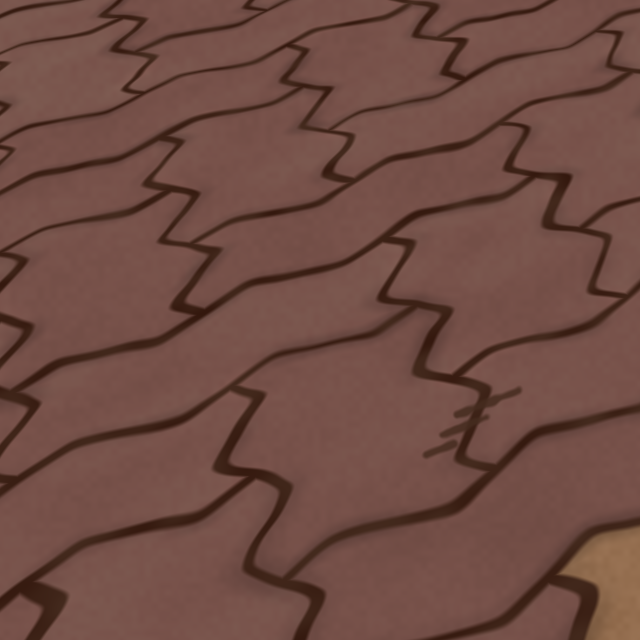
Give the GLSL for this texture, as a WebGL 2 fragment shader.

```glsl
#version 300 es
precision highp float;

#define CLAY vec3(0.47, 0.32, 0.29)
#define SHADE vec3(0.43, 0.29, 0.26)
#define LIGHT vec3(0.49, 0.36, 0.32)
#define TAN vec3(0.60, 0.45, 0.33)
#define JOINT vec3(0.20, 0.09, 0.05)
#define DIRT vec3(0.27, 0.17, 0.12)
#define WAVE 0.12
#define JOINT_HALF vec2(0.034, 0.042)
#define SOFTNESS vec2(0.018, 0.032)
#define TAN_BRICK vec2(0.0, -5.0)

uniform vec2 u_resolution;
out vec4 fragColor;

float hash(vec2 p) {
  vec3 h = fract(p.xyx * 0.1031);
  h += dot(h, h.yzx + 33.33);
  return fract((h.x + h.y) * h.z);
}

float noise(vec2 p) {
  vec2 c = floor(p), f = fract(p);
  f *= f * (3.0 - 2.0 * f);
  return mix(mix(hash(c), hash(c + vec2(1, 0)), f.x),
             mix(hash(c + vec2(0, 1)), hash(c + vec2(1, 1)), f.x), f.y);
}

// Triangle wave of period one with slightly rounded peaks
vec2 zigzag(vec2 t) {
  return asin(0.95 * sin(6.28319 * t)) / 1.253;
}

float segment(vec2 p, vec2 halfSpan) {
  return length(p - halfSpan * clamp(dot(p, halfSpan) / dot(halfSpan, halfSpan), -1.0, 1.0));
}

// Lower left corner (xy) and size (zw) of the 2:1 herringbone brick around w
vec4 herringbone(vec2 w) {
  vec2 cell = floor(w);
  float kind = mod(cell.x - cell.y, 4.0);
  if (kind < 0.5) cell.y -= 1.0;
  if (kind > 2.5) cell.x -= 1.0;
  return vec4(cell, kind < 1.5 ? vec2(1, 2) : vec2(2, 1));
}

void main() {
  vec2 p = gl_FragCoord.xy / u_resolution;

  // Ground plane seen in perspective, one unit per half brick
  mat3 view = mat3(0.3125, 0.1544, 0.062,
                   -0.0078, 0.1485, 0.073,
                   0.647, 0.5247, 1.0);
  vec3 ray = inverse(view) * vec3(p, 1.0);
  vec2 ground = ray.xy / ray.z;
  float depth = 1.0 / ray.z;

  // Interlocking wavy edges with a little irregularity
  vec2 wobble = vec2(noise(ground * 5.0), noise(ground * 5.0 + 40.0)) - 0.5;
  vec2 w = ground + 0.035 * wobble;
  w += WAVE * zigzag(w.yx) * vec2(1, -1);
  vec4 brick = herringbone(w);
  vec2 local = w - brick.xy;
  vec2 edge = min(local, brick.zw - local);

  // Clay: tone per brick, soft blotches, grain and a faint fall of light
  float tone = 0.6 * (hash(brick.xy + 7.0) - 0.5)
             + 0.8 * (noise(ground * 2.3) - 0.5)
             + 0.5 * (noise(p * 95.0) - 0.5)
             + 0.4 * (p.y - 0.5);
  vec3 color = mix(CLAY, tone < 0.0 ? SHADE : LIGHT, min(abs(tone), 1.0));
  if (distance(brick.xy, TAN_BRICK) < 0.5) color = TAN + 0.06 * tone;

  // Worn rims: grime in places, a pale lip elsewhere
  float rim = 1.0 - smoothstep(0.04, 0.17, min(edge.x, edge.y));
  float grime = noise(ground * 3.1 + 12.0);
  color *= 1.0 + rim * mix(0.06, -0.18, grime);

  // Joints of uneven width filled with dark soil
  vec2 halfWidth = JOINT_HALF * mix(0.55, 1.5, noise(ground * 1.7 + 21.0));
  vec2 soft = SOFTNESS * depth;
  vec2 cover = 1.0 - smoothstep(halfWidth - soft, halfWidth + soft, edge);
  vec3 soil = mix(JOINT, DIRT, noise(ground * 6.0 + 60.0));
  color = mix(color, soil, max(cover.x, cover.y));

  // Dry twigs lying across one joint
  for (int i = 0; i < 3; i++) {
    float n = float(i);
    vec2 center = vec2(0.762, 0.370) - n * vec2(0.037, 0.036);
    vec2 span = vec2(0.048, 0.019) * (1.0 - 0.28 * n);
    float twig = segment(p - center, span) + 0.005 * (noise(p * 70.0) - 0.5);
    color = mix(color, DIRT, 0.85 * (1.0 - smoothstep(0.002, 0.009, twig)));
  }

  fragColor = vec4(color, 1.0);
}
```
